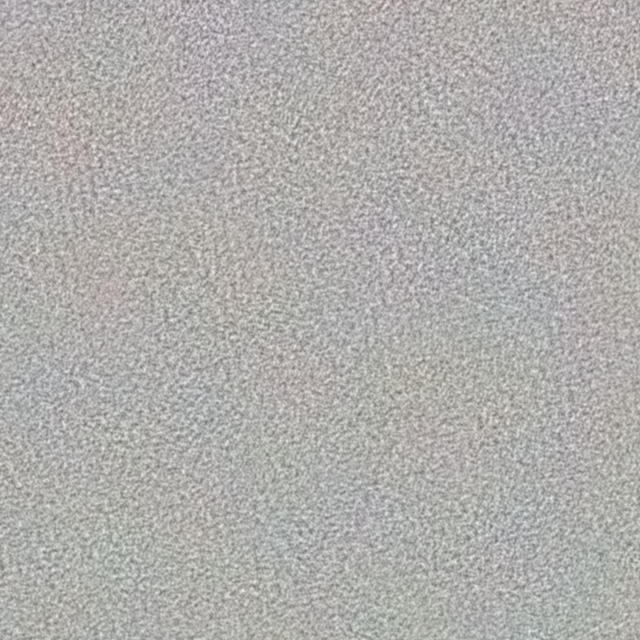
Give the GLSL for this texture, as a WebGL 1 fragment shader.

```glsl
precision highp float;
uniform vec2 u_resolution;

const vec3 STONE_GREY = vec3(0.689, 0.683, 0.676);
const vec3 ROSE_TINT = vec3(0.006, -0.005, 0.004);
const vec3 BLUE_TINT = vec3(-0.015, -0.003, 0.022);
const vec3 RED_TINT = vec3(0.014, -0.010, 0.002);

float hash(vec2 p) {
  return fract(sin(dot(p, vec2(127.1, 311.7))) * 43758.5453);
}

// Dot product of a random unit gradient with the offset from its lattice point
float slope(vec2 cell, vec2 offset) {
  float angle = 6.28318 * hash(cell);
  return dot(vec2(cos(angle), sin(angle)), offset);
}

// Gradient noise, centred on zero
float noise(vec2 p) {
  vec2 i = floor(p);
  vec2 f = p - i;
  vec2 w = f * f * f * (f * (f * 6.0 - 15.0) + 10.0);
  vec2 e = vec2(1.0, 0.0);
  float low = mix(slope(i, f), slope(i + e.xy, f - e.xy), w.x);
  float high = mix(slope(i + e.yx, f - e.yx), slope(i + e.xx, f - e.xx), w.x);
  return mix(low, high, w.y);
}

// Grains lengthened along the given angle
float grain(vec2 p, float frequency, float angle, float stretch, float seed) {
  float c = cos(angle);
  float s = sin(angle);
  vec2 along = vec2(c * p.x + s * p.y, c * p.y - s * p.x);
  return noise(along * frequency * vec2(1.0 / stretch, stretch) + seed);
}

// Broad cloudy variation
float blotch(vec2 p, float frequency, float seed) {
  return noise(p * frequency + seed) + 0.6 * noise(p * frequency * 2.3 + seed + 9.4);
}

void main() {
  vec2 uv = gl_FragCoord.xy / u_resolution.y;

  // Grain direction drifts from flat at the left to steep at the upper right
  float lean = 0.75 + 0.25 * (uv.x + uv.y - 1.0) + 0.8 * blotch(uv, 7.0, 3.7);
  lean = clamp(lean, 0.2, 1.4);
  float flatGrain = grain(uv, 136.0, 0.15, 1.25, 17.3);
  float steepGrain = grain(uv, 144.0, 1.05, 1.28, 41.9);
  float fineGrain = grain(uv, 230.0, 2.2, 1.1, 73.1);
  float coarseGrain = grain(uv, 72.0, 0.6, 1.2, 91.7);
  float relief = cos(lean) * flatGrain + sin(lean) * steepGrain;
  relief += 0.62 * fineGrain + 0.22 * coarseGrain;

  // Contrast is uneven and rises slightly toward the top
  float contrast = 0.228 + 0.025 * uv.y + 0.05 * blotch(uv, 6.0, 28.6);
  float shade = contrast * relief + 0.012 * blotch(uv, 9.0, 55.2);

  // Faint colour clouds, rosier above and greener below
  vec3 color = STONE_GREY + shade;
  color += ROSE_TINT * (2.0 * uv.y - 1.0);
  color += BLUE_TINT * blotch(uv, 4.5, 12.8);
  color += RED_TINT * blotch(uv, 6.5, 64.5);

  gl_FragColor = vec4(clamp(color, 0.0, 1.0), 1.0);
}
```
